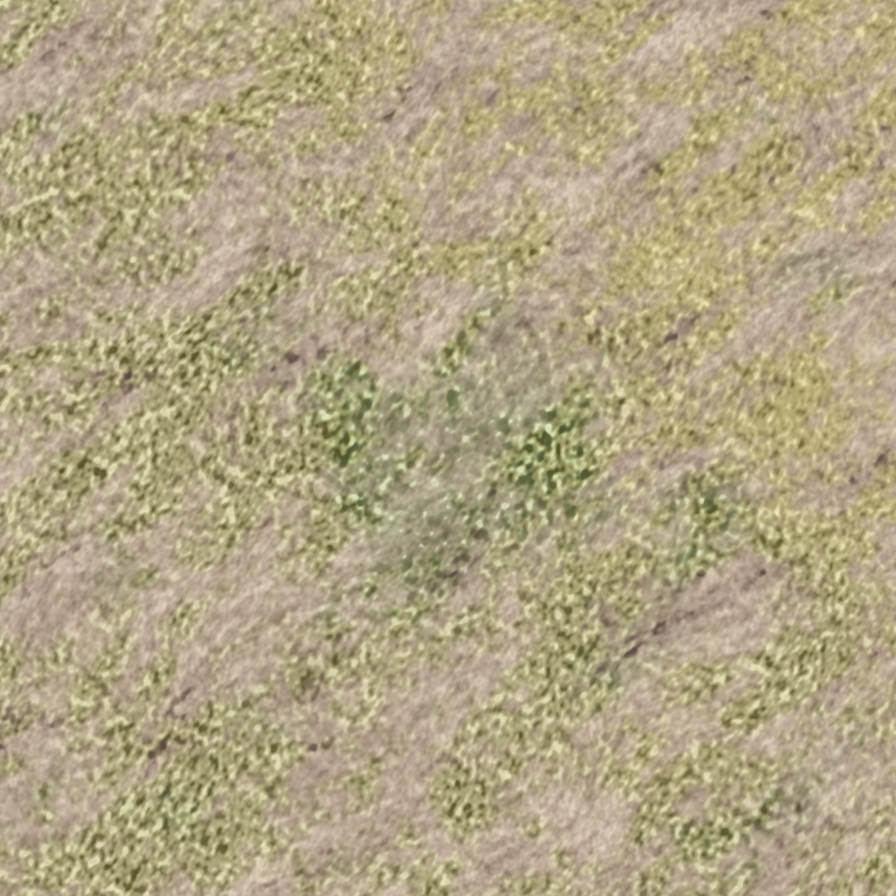
Reproduce this texture procedurally as a WebGL 1 fragment shader.

```glsl
precision highp float;
// Dry meadow seen from above: pinkish soil streaks slanting up to the right,
// broken up by clumpy olive grass, with greener tufts, pale flecks and dark pits.
// Layers of gradient noise choose the ground cover, then shade its grain.
uniform vec2 u_resolution;

const vec3 SOIL_SHADE = vec3(0.60, 0.52, 0.455);
const vec3 SOIL_LIGHT = vec3(0.79, 0.72, 0.65);
const vec3 GRASS_DARK = vec3(0.38, 0.36, 0.19);
const vec3 GRASS_MID = vec3(0.67, 0.64, 0.465);
const vec3 GRASS_LIGHT = vec3(0.87, 0.845, 0.69);
const vec3 TUFT_GREEN = vec3(0.29, 0.34, 0.20);
const vec3 PIT_BROWN = vec3(0.29, 0.21, 0.20);
const vec3 FLECK_PALE = vec3(0.92, 0.93, 0.85);

// Random gradient with both parts in -1..1
vec2 hashGradient(vec2 cell) {
  vec3 h = fract(cell.xyx * vec3(0.1031, 0.1030, 0.0973));
  h += dot(h, h.yzx + 33.33);
  return fract((h.xx + h.yz) * h.zy) * 2.0 - 1.0;
}

// Gradient noise, roughly -1..1
float noise(vec2 p) {
  vec2 cell = floor(p);
  vec2 f = p - cell;
  vec2 w = f * f * f * (f * (f * 6.0 - 15.0) + 10.0);
  vec2 e = vec2(1.0, 0.0);
  float a = dot(hashGradient(cell), f);
  float b = dot(hashGradient(cell + e.xy), f - e.xy);
  float c = dot(hashGradient(cell + e.yx), f - e.yx);
  float d = dot(hashGradient(cell + e.xx), f - e.xx);
  return 2.2 * mix(mix(a, b, w.x), mix(c, d, w.x), w.y);
}

float fbm(vec2 p) {
  float sum = 0.0;
  float amplitude = 0.65;
  for (int i = 0; i < 4; i++) {
    sum += amplitude * noise(p);
    p = mat2(1.6, 1.2, -1.2, 1.6) * p + 17.3;
    amplitude *= 0.6;
  }
  return sum;
}

// Coordinates along and across a direction
vec2 alongAxis(vec2 p, float angle) {
  vec2 axis = vec2(cos(angle), sin(angle));
  return vec2(dot(p, axis), dot(p, vec2(-axis.y, axis.x)));
}

// Grass cover, 0 on bare soil and 1 on grass
float grassCover(vec2 p, vec2 slope, float grain) {
  float patches = 0.7 * fbm(slope * vec2(4.0, 8.0) + 4.7);
  float streaks = 0.35 * noise(slope * vec2(11.0, 32.0) + 31.0);
  float breakup = 0.3 * noise(p * 26.0 + 8.0) + 0.25 * noise(p * 52.0 + 5.0);
  return smoothstep(-0.5, 0.5, patches + streaks + breakup + 0.1 * grain);
}

vec3 grassColour(float shade, float dryness) {
  vec3 colour = mix(GRASS_DARK, GRASS_MID, smoothstep(-1.35, 0.1, shade));
  colour = mix(colour, GRASS_LIGHT, smoothstep(-0.05, 1.1, shade));
  return colour + vec3(0.055, 0.035, 0.0) * dryness;
}

vec3 soilColour(vec2 slope, float grain) {
  float tone = 0.72 + 0.42 * fbm(slope * vec2(9.0, 20.0) + 60.0);
  tone += 0.4 * noise(slope * vec2(45.0, 95.0) + 12.0) + 0.3 * grain;
  return mix(SOIL_SHADE, SOIL_LIGHT, clamp(tone, -0.6, 1.3));
}

void main() {
  vec2 p = gl_FragCoord.xy / min(u_resolution.x, u_resolution.y);
  vec2 bend = vec2(noise(p * 5.0), noise(p * 5.0 + 40.0));
  vec2 slope = alongAxis(p + 0.018 * bend, 0.56);

  // Clumpy grain, slightly stretched and bent so blades do not line up
  vec2 blade = alongAxis(p + 0.008 * bend, 1.0) * vec2(0.85, 1.15);
  float grain = 0.9 * noise(blade * 82.0) + 0.75 * noise(blade * 138.0 + 9.0);

  // Broad regions: rough or smooth grass, yellow towards the upper right
  float dryness = smoothstep(0.75, 1.7, p.x + p.y + 0.25 * bend.x);
  float centre = 1.0 - smoothstep(0.04, 0.32, length(p - vec2(0.53, 0.46)));
  float lushness = 0.6 * centre + 0.65 * fbm(p * 6.0 + 20.0);
  float lush = smoothstep(0.1, 0.8, lushness);
  float roughness = mix(1.1, 0.7, dryness) + 0.4 * lush;

  // Ground, with fine grit over all of it
  float cover = grassCover(p, slope, grain);
  float shade = grain * roughness + 0.22 * noise(p * 15.0 + 3.0);
  vec3 soil = soilColour(slope, grain);
  vec3 colour = mix(soil, grassColour(shade, dryness), cover);
  colour += 0.045 * noise(blade * 185.0 + 25.0);

  // Green tufts: a soft tint with small deep hollows and pale flecks
  colour = mix(colour, colour * vec3(0.88, 0.94, 0.86), lush);
  float hollow = smoothstep(-0.05, 0.9, noise(blade * 64.0 + 70.0) - 0.5 * grain);
  colour = mix(colour, TUFT_GREEN, 0.8 * lush * hollow * (0.4 + 0.6 * cover));
  float fleck = smoothstep(0.55, 1.2, grain) * lush;
  colour = mix(colour, FLECK_PALE, 0.65 * fleck);

  // Dark pits gathered in stained places on the soil
  float cluster = smoothstep(0.15, 0.8, fbm(slope * vec2(6.0, 11.0) + 90.0));
  float bare = 1.0 - 0.7 * cover;
  colour *= 1.0 - vec3(0.10, 0.13, 0.12) * cluster * bare;
  float pit = smoothstep(0.15, 1.0, noise(slope * vec2(46.0, 70.0) + 50.0) - 0.4 * grain);
  colour = mix(colour, PIT_BROWN, 0.85 * pit * cluster * bare);

  gl_FragColor = vec4(clamp(colour, 0.0, 1.0), 1.0);
}
```
